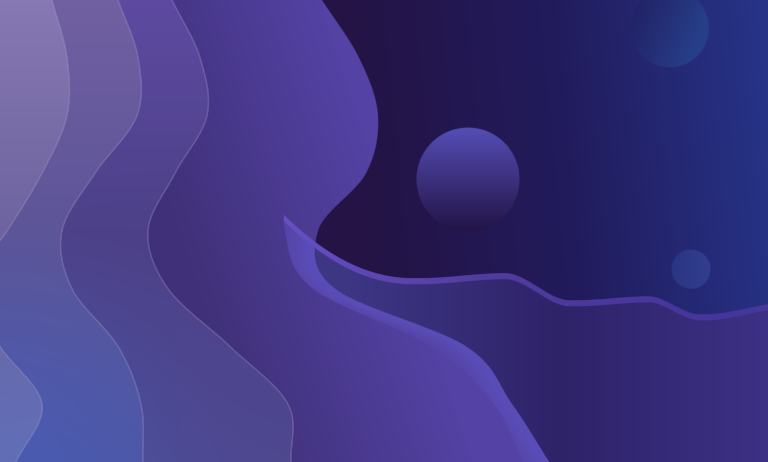
Give the GLSL for this background, as a Shadertoy shader.

```glsl
// Layered violet waves over a dark blue night with three soft orbs.

#define GRID vec2(768.0, 460.0)   // design units across the canvas, y down
#define KNOTS 9                   // evenly spaced bends of each tall curve
#define RIM_WIDTH 1.0
#define RIM_ALPHA 0.28
#define RIM_COLOR vec3(0.68, 0.62, 0.80)
#define CREST_WIDTH 6.0
#define GLOW_COLOR vec3(0.27, 0.37, 0.73)
#define GLOW_RADIUS 150.0

// Three-stop colour gradient
vec3 ramp(vec3 a, vec3 b, vec3 c, float t) {
    vec3 low = mix(a, b, clamp(2.0 * t, 0.0, 1.0));
    return mix(low, c, clamp(2.0 * t - 1.0, 0.0, 1.0));
}

// Antialiased coverage, full where d is positive
float cover(float d) {
    return smoothstep(-0.7, 0.7, d / max(fwidth(d), 1e-4));
}

// Smooth cubic through evenly spaced bends, top to bottom
float bend(float k[KNOTS], float y) {
    float t = clamp(y / GRID.y, 0.0, 0.9999) * float(KNOTS - 1);
    int i = int(t);
    float f = t - float(i);
    float b = k[i], c = k[i + 1];
    float a = i > 0 ? k[max(i - 1, 0)] : 2.0 * b - c;
    float d = i < KNOTS - 2 ? k[min(i + 2, KNOTS - 1)] : 2.0 * c - b;
    return b + 0.5 * f * (c - a + f * (2.0 * a - 5.0 * b + 4.0 * c - d
             + f * (3.0 * (b - c) + d - a)));
}

// Height of the long crest running to the right
float crest(float x) {
    float fall = max(1.0 - (x - 287.0) / 125.0, 0.0);
    return 277.0 - 60.0 * fall * fall
         - 5.0 * smoothstep(420.0, 505.0, x)
         + 27.0 * smoothstep(505.0, 570.0, x)
         - 4.0 * smoothstep(575.0, 650.0, x)
         + 18.0 * smoothstep(648.0, 700.0, x)
         - 12.0 * smoothstep(705.0, 790.0, x);
}

float disc(vec2 p, vec2 center, float radius) {
    return cover(radius - length(p - center));
}

// Translucent sheet left of an edge, with a thin bright rim
vec3 sheet(vec3 under, vec3 fill, float d) {
    vec3 col = mix(under, fill, cover(d));
    float pixel = max(fwidth(d), 1e-4);
    float slope = max(length(vec2(dFdx(d), dFdy(d))), 1e-4);
    float unit = GRID.y / iResolution.y;
    float away = abs(d) * unit / slope;
    float rim = 1.0 - smoothstep(0.3 * RIM_WIDTH, 0.3 * RIM_WIDTH + unit, away);
    return mix(col, RIM_COLOR, RIM_ALPHA * rim * step(1e-4, pixel));
}

void mainImage(out vec4 fragColor, in vec2 fragCoord) {
    vec2 p = fragCoord / iResolution.xy * GRID;
    p.y = GRID.y - p.y;
    float down = p.y / GRID.y;

    // Signed distances along x to each tall edge, positive on its left
    float pale = bend(float[KNOTS](52., 67., 67., 42., 7., -32., 0., 42., 16.), p.y) - p.x;
    float mauve = bend(float[KNOTS](118., 138., 137., 95., 62., 72., 118., 141., 143.), p.y) - p.x;
    float plum = bend(float[KNOTS](172., 200., 207., 175., 148., 168., 230., 288., 291.), p.y) - p.x;
    float shore = bend(float[KNOTS](322., 359., 378., 366., 318., 335., 466., 512., 549.), p.y) - p.x;
    float ribbon = bend(float[KNOTS](300., 298., 294., 290., 285., 313., 432., 494., 523.), p.y) - p.x;
    float below = p.y - crest(p.x);

    // Night sky
    vec3 col = ramp(vec3(0.14, 0.073, 0.265), vec3(0.13, 0.105, 0.36),
                    vec3(0.15, 0.20, 0.53), (p.x - 0.1 * p.y - 340.0) / 420.0);

    // Orbs
    vec3 orb = mix(vec3(0.325, 0.295, 0.70), vec3(0.14, 0.08, 0.28),
                   clamp((p.y - 130.0) / 98.0, 0.0, 1.0));
    col = mix(col, orb, disc(p, vec2(468.0, 178.5), 51.5));
    orb = mix(vec3(0.13, 0.135, 0.40), vec3(0.15, 0.24, 0.53),
              clamp((p.x + 0.4 * p.y - 640.0) / 72.0, 0.0, 1.0));
    col = mix(col, orb, disc(p, vec2(670.0, 28.0), 39.0));
    orb = mix(vec3(0.165, 0.21, 0.51), vec3(0.19, 0.24, 0.56),
              clamp((p.x - 672.0) / 38.0, 0.0, 1.0));
    col = mix(col, orb, disc(p, vec2(691.0, 268.0), 19.5));

    // Sea under the crest
    vec3 sea = ramp(vec3(0.24, 0.21, 0.515), vec3(0.18, 0.135, 0.41),
                    vec3(0.235, 0.19, 0.52), (p.x - 350.0) / 420.0);
    col = mix(col, sea, cover(below));

    // Violet land
    float light = clamp(0.0045 * p.x - 0.0015 * p.y - 0.465, 0.0, 1.0);
    vec3 land = mix(vec3(0.25, 0.19, 0.475), vec3(0.33, 0.26, 0.645), light);
    col = mix(col, land, cover(shore));

    // Ribbon between land and sea, then the crest line
    vec3 band = mix(vec3(0.335, 0.27, 0.66), vec3(0.35, 0.30, 0.72),
                    1.0 - smoothstep(0.0, 35.0, shore));
    float inRibbon = cover(-ribbon);
    col = mix(col, band, inRibbon * cover(shore) * cover(below));
    vec3 foam = ramp(vec3(0.40, 0.31, 0.76), vec3(0.32, 0.23, 0.62),
                     vec3(0.27, 0.21, 0.61), (p.x - 287.0) / 400.0);
    col = mix(col, foam, inRibbon * cover(below) * cover(CREST_WIDTH - below));

    // Pale sheets stacked on the left, tinted by a corner glow
    float glow = 0.55 * exp(-dot(p - vec2(0.0, GRID.y), p - vec2(0.0, GRID.y))
                            / (GLOW_RADIUS * GLOW_RADIUS));
    vec3 fill = ramp(vec3(0.365, 0.29, 0.63), vec3(0.30, 0.25, 0.53), vec3(0.305, 0.28, 0.56), down);
    col = sheet(col, mix(fill, GLOW_COLOR, glow), plum);
    fill = ramp(vec3(0.44, 0.375, 0.635), vec3(0.365, 0.33, 0.59), vec3(0.31, 0.335, 0.64), down);
    col = sheet(col, mix(fill, GLOW_COLOR, glow), mauve);
    fill = ramp(vec3(0.525, 0.47, 0.70), vec3(0.43, 0.39, 0.62), vec3(0.41, 0.45, 0.71), down);
    col = sheet(col, mix(fill, GLOW_COLOR, 0.4 * glow), pale);

    fragColor = vec4(col, 1.0);
}
```
